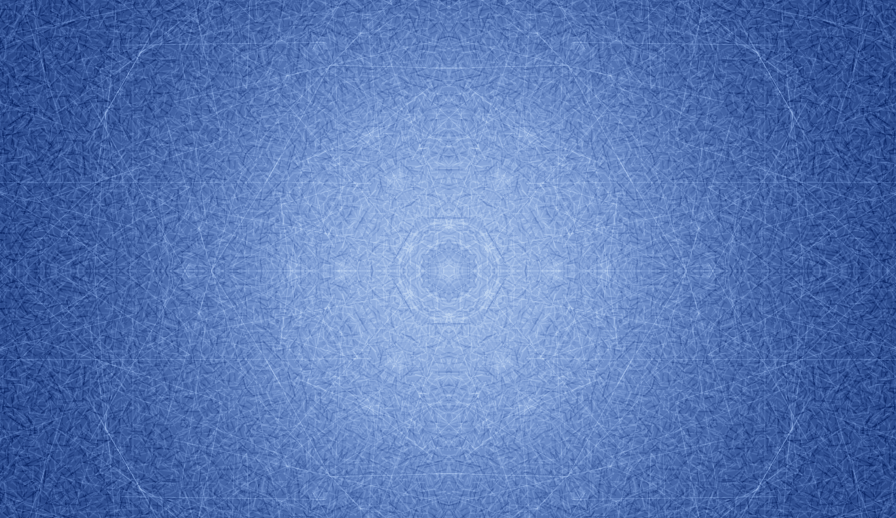
Reproduce this background procedurally as a Shadertoy shader.

```glsl
// Blue radial glow covered by a six-fold kaleidoscope of fine scratches.
#define CENTER vec2(0.501, 0.477)
#define GLOW_RADIUS 0.52
#define DARK_BLUE vec3(0.150, 0.270, 0.530)
#define PALE_BLUE vec3(0.600, 0.710, 0.890)
#define MID_TINT vec3(0.0, 0.015, 0.04)
#define SCRATCH_COUNT 44
#define SCRATCH_GAIN 0.22
#define GRAIN_LAYERS 4
#define GRAIN_GAIN 0.19
#define HAIR_WIDTH 0.0022

const float PI = 3.14159;

vec2 hash2(vec2 p) {
    vec3 h = fract(p.xyx * vec3(0.1031, 0.1030, 0.0973));
    h += dot(h, h.yzx + 33.33);
    return fract((h.xx + h.yz) * h.zy);
}

mat2 rotation(float angle) {
    float c = cos(angle), s = sin(angle);
    return mat2(c, s, -s, c);
}

// Soft line coverage that keeps its weight when thinner than a pixel.
float hairline(float dist, float width) {
    float pixel = 1.0 / iResolution.y;
    return min(1.0, width / pixel) * (1.0 - smoothstep(0.0, max(width, pixel), dist));
}

// Distance to a segment given by its middle, direction and half length.
float segmentDistance(vec2 p, vec2 middle, float angle, float halfLength) {
    vec2 axis = vec2(cos(angle), sin(angle));
    vec2 d = p - middle;
    return length(d - axis * clamp(dot(d, axis), -halfLength, halfLength));
}

// Mirrors the plane into one 30 degree wedge.
vec2 foldWedge(vec2 p) {
    float sector = PI / 3.0;
    float angle = abs(mod(atan(p.y, p.x) + 0.5 * sector, sector) - 0.5 * sector);
    return length(p) * vec2(cos(angle), sin(angle));
}

// Cellular grain: one random short stroke in each cell.
float strokeCells(vec2 p, float scale, float seed) {
    vec2 cell = floor(p * scale);
    float cover = 0.0;
    for (int y = -1; y <= 1; y++)
    for (int x = -1; x <= 1; x++) {
        vec2 id = cell + vec2(x, y);
        vec2 place = hash2(id + seed);
        vec2 shape = hash2(id + seed + 71.7);
        float d = segmentDistance(p, (id + place) / scale, shape.x * PI,
                                  mix(0.4, 0.95, shape.y) / scale);
        cover = max(cover, hairline(d, 0.0028) * mix(0.5, 1.0, place.x));
    }
    return cover;
}

// Light and dark strokes in balance.
float grain(vec2 p) {
    float sum = 0.0;
    for (int i = 0; i < GRAIN_LAYERS; i++) {
        float layer = float(i);
        float side = mod(layer, 2.0) * 2.0 - 1.0;
        float scale = 38.0 + 17.0 * layer;
        sum += side * strokeCells(rotation(layer * 0.7) * p, scale, 13.0 * layer);
    }
    return sum;
}

// Long scratches overlaid in three turned, doubly mirrored copies.
float scratches(vec2 p) {
    float sum = 0.0;
    for (int k = 0; k < 3; k++) {
        vec2 q = abs(rotation(float(k) * PI / 3.0) * p);
        for (int i = 0; i < SCRATCH_COUNT; i++) {
            vec2 place = hash2(vec2(i, 3.0));
            vec2 shape = hash2(vec2(i, 47.0));
            float radius = mix(0.12, 1.0, sqrt(place.x));
            float polar = place.y * PI * 0.5;
            vec2 middle = radius * vec2(cos(polar), sin(polar));
            float d = segmentDistance(q, middle, shape.x * PI, mix(0.06, 0.3, shape.y));
            sum += hairline(d, HAIR_WIDTH) * mix(0.3, 1.0, fract(shape.y * 7.0));
        }
    }
    return sum;
}

// Star points, rosette rings and the faint straight guide lines.
float ornament(vec2 p, vec2 wedge) {
    float r = length(p);
    float sum = 0.0;
    for (int i = 0; i < 3; i++) {
        float reach = 0.2 + 0.05 * float(i * (i + 1));
        float d = length(wedge - vec2(reach, 0.0));
        sum += 0.2 * exp(-d * 90.0);
        sum += 0.2 * hairline(wedge.y, HAIR_WIDTH) * exp(-d * 35.0);
    }
    float petal = length(wedge - vec2(0.055, 0.0));
    sum += 0.13 * hairline(abs(petal - 0.045), 0.003);
    sum += 0.10 * hairline(abs(r - 0.095), 0.004);
    sum -= 0.13 * exp(-pow((r - 0.038) / 0.014, 2.0));
    sum += 0.12 * exp(-r * 120.0);
    sum += 0.16 * hairline(abs(abs(p.y) - 0.171), HAIR_WIDTH) * smoothstep(0.1, 0.5, abs(p.x));
    sum += 0.12 * hairline(abs(abs(p.x) - 0.61), HAIR_WIDTH);
    sum += 0.10 * hairline(abs(p.y), HAIR_WIDTH);
    return sum;
}

void mainImage(out vec4 fragColor, in vec2 fragCoord) {
    vec2 p = (fragCoord - CENTER * iResolution.xy) / iResolution.y;
    vec2 wedge = foldWedge(p);
    float glow = length(p) / GLOW_RADIUS;
    float light = exp(-glow * glow);
    light += GRAIN_GAIN * grain(wedge) + SCRATCH_GAIN * scratches(p) + ornament(p, wedge);
    light = clamp(light, -0.2, 1.3);
    vec3 color = mix(DARK_BLUE, PALE_BLUE, light) + MID_TINT * 4.0 * light * (1.0 - light);
    fragColor = vec4(clamp(color, 0.0, 1.0), 1.0);
}
```
